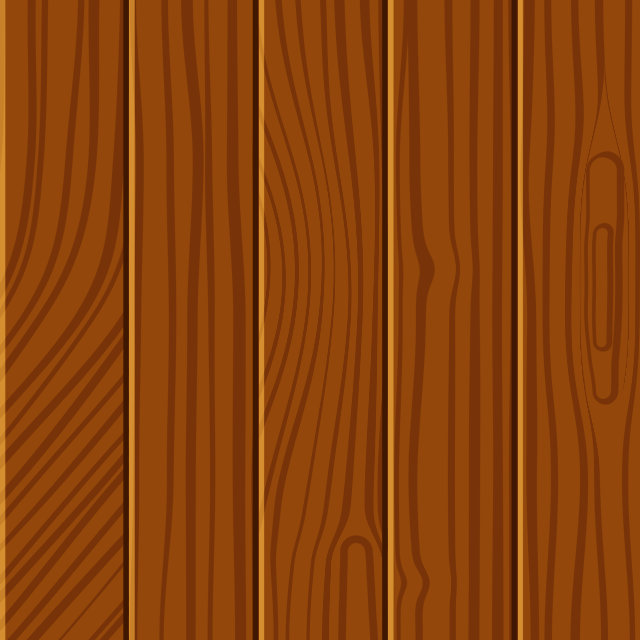
Give the GLSL for this texture, as a three.js fragment shader.

```glsl
varying vec2 vUv;

const vec3 WOOD = vec3(0.58, 0.28, 0.04);
const vec3 GRAIN = vec3(0.47, 0.20, 0.03);
const vec3 HIGHLIGHT = vec3(0.84, 0.56, 0.19);
const vec3 GROOVE = vec3(0.25, 0.09, 0.0);
const float PLANK_WIDTH = 0.2022;
const float LINES = 5.5;
const float SOFT = 0.0012;

float hash(vec2 p) {
  vec3 q = fract(vec3(p.xyx) * 0.1031);
  q += dot(q, q.yzx + 33.33);
  return fract((q.x + q.y) * q.z);
}

// Smooth noise along one axis, with an independent sequence per seed
float noise(float x, float seed) {
  float i = floor(x);
  float f = fract(x);
  return mix(hash(vec2(i, seed)), hash(vec2(i + 1.0, seed)), f * f * (3.0 - 2.0 * f));
}

float bump(float x, float centre, float width) {
  float d = (x - centre) / width;
  return exp(-d * d);
}

float fill(float d, float soft) {
  return 1.0 - smoothstep(-soft, soft, d);
}

float band(float x, float start, float end, float soft) {
  return smoothstep(start - soft, start + soft, x) * fill(x - end, soft);
}

// Centre and half width of the gap that the grain flows around
vec2 knotGap(float id, float t) {
  if (id == 2.0) return vec2(0.76, 0.18 * smoothstep(0.78, 0.88, t));
  if (id == 4.0) {
    float d = (t - 0.438) / 0.24;
    return vec2(0.67, 0.19 * exp(-d * d * d * d));
  }
  return vec2(-9.0, 0.0);
}

// Bent coordinate across the plank; grain lines follow its levels
float flow(float id, float u, float t, vec2 gap) {
  float d = u - gap.x;
  float f = gap.x + sign(d) * sqrt(max(d * d - gap.y * gap.y, 0.0));
  if (id == 0.0) {
    float fall = t - 0.43;
    f += 2.2 * (fall + sqrt(fall * fall + 0.015));
  } else if (id == 2.0) {
    f -= 0.8 * bump(t, 0.43, 0.24) * (1.0 - u);
  } else if (id == 3.0) {
    f -= 0.08 * bump(t, 0.42, 0.035) * bump(u, 0.4, 0.2);
    f -= 0.07 * bump(t, 0.91, 0.025) * bump(u, 0.25, 0.2);
  }
  return f;
}

// Tapering, wandering lines with one line per cell
float grainLines(float f, float t, float id, float wander) {
  float cell = floor(f * LINES);
  float ink = 0.0;
  for (int k = -1; k <= 1; k++) {
    float i = cell + float(k);
    float seed = i + 20.0 + id * 37.0;
    float centre = (i + 0.5 + 0.45 * (hash(vec2(seed, 7.0)) - 0.5)) / LINES;
    centre += wander * (noise(t * 4.0 + 3.0, seed) - 0.5);
    float size = 0.6 * hash(vec2(seed, 19.0)) + 0.4 * noise(t * 3.0, seed + 211.0);
    float halfWidth = mix(0.009, 0.05, size);
    ink = max(ink, fill(abs(f - centre) - halfWidth, SOFT / PLANK_WIDTH));
  }
  return ink;
}

// Outline of an upright capsule between two heights
float loopLine(vec2 p, float x, float top, float bottom, float radius, float halfWidth) {
  vec2 d = vec2(p.x - x, p.y - clamp(p.y, top, bottom));
  return fill(abs(length(d) - radius) - halfWidth, SOFT);
}

float knots(vec2 p, float id) {
  float sway = 0.006 * (noise(p.y * 18.0, 91.0) - 0.5);
  vec2 q = p + vec2(sway, 0.0);
  if (id == 2.0) {
    float flare = 0.04 * max(p.y - 0.86, 0.0);
    return loopLine(q, 0.5573, 0.862, 1.2, 0.0195 + flare, 0.006);
  }
  if (id == 4.0) {
    float side = smoothstep(0.93, 0.955, p.x);
    float taper = 0.010 * smoothstep(0.48, 0.63, p.y);
    float outer = loopLine(q, 0.9427, 0.267, 0.612, 0.0255 - taper, mix(0.0028, 0.0058, side));
    float inner = loopLine(q, 0.942, 0.365, 0.535, 0.0125 - 0.4 * taper, mix(0.0028, 0.0048, side));
    return max(outer, inner);
  }
  return 0.0;
}

void main() {
  vec2 p = vec2(vUv.x, 1.0 - vUv.y);
  float id = floor(p.x / PLANK_WIDTH);
  float u = fract(p.x / PLANK_WIDTH);
  float soft = SOFT / PLANK_WIDTH;

  // Grain, kept clear of the knots
  vec2 gap = knotGap(id, p.y);
  float wander = id == 3.0 ? mix(0.12, 0.02, smoothstep(0.2, 0.6, u)) : 0.09;
  float ink = grainLines(flow(id, u, p.y, gap), p.y, id, wander);
  ink *= smoothstep(-0.01, 0.0, abs(u - gap.x) - gap.y);
  ink = max(ink, knots(p, id));
  vec3 colour = mix(WOOD, GRAIN, ink);

  // Lit left edge and dark groove on the right
  vec3 lit = mix(HIGHLIGHT, WOOD, 0.2 * ink);
  colour = mix(colour, lit, fill(u - 0.041, soft));
  colour = mix(colour, GROOVE, band(u, 0.953, 0.995, soft));
  gl_FragColor = vec4(colour, 1.0);
}
```
